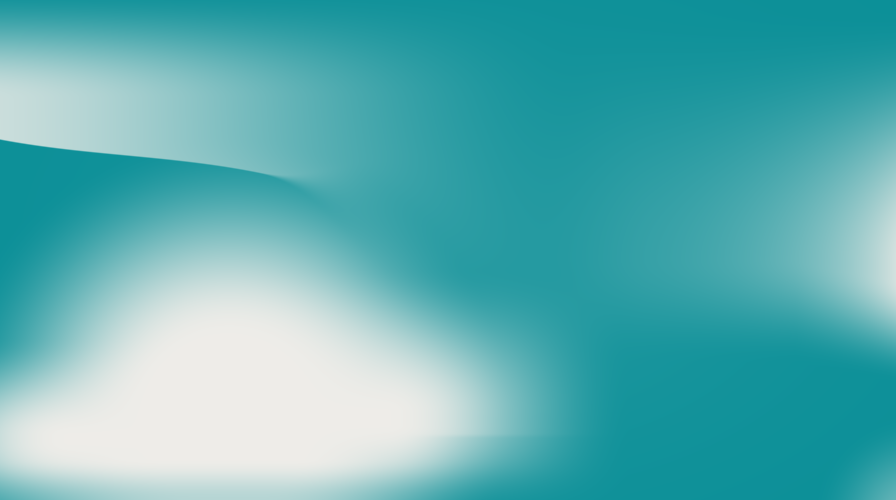
Reproduce this background procedurally as a Shadertoy shader.

```glsl
// Soft cream glows drifting over a teal field, one of them cut by a wavy edge.
// Each glow is a coverage value from smooth ramps; the coverages are joined
// by a screen blend and then drive a single teal-to-cream mix.

#define ASPECT 1.786
#define TEAL vec3(0.045, 0.562, 0.595)
#define CREAM vec3(0.932, 0.926, 0.910)
#define HAZE_STRENGTH 0.09
#define BANK_STRENGTH 0.87
#define SIDE_STRENGTH 0.88
#define SIDE_FALLOFF 3.9
#define CORNER_STRENGTH 0.5

// Rises over a..b, falls over c..d.
float plateau(float x, float a, float b, float c, float d) {
    return smoothstep(a, b, x) * (1.0 - smoothstep(c, d, x));
}

// Round glow with a solid core.
float disc(vec2 p, vec2 center, float core, float rim) {
    return 1.0 - smoothstep(core, rim, length(p - center));
}

float screenBlend(float a, float b) {
    return 1.0 - (1.0 - a) * (1.0 - b);
}

// Upper left bank, cut below by a wavy edge that softens to the right.
float bankGlow(vec2 p) {
    float edge = 0.721 + p.x * (-0.190 + p.x * (0.379 - 0.505 * p.x));
    float softness = mix(0.002, 0.2, smoothstep(0.52, 0.95, p.x));
    float mask = smoothstep(-softness, softness, p.y - edge);
    float across = 1.0 - smoothstep(-0.14, 1.163, p.x);
    float down = 1.0 - smoothstep(0.802, 1.035, p.y);
    return BANK_STRENGTH * across * down * mask;
}

// Bright dome with a low lobe on either side.
float domeGlow(vec2 p) {
    float dome = disc(p, vec2(0.453, 0.163), 0.163, 0.570);
    float leftLobe = plateau(p.x, -0.35, 0.14, 0.23, 0.58)
                   * plateau(p.y, -0.093, 0.116, 0.128, 0.326);
    float rightLobe = plateau(p.x, 0.23, 0.58, 0.767, 1.256)
                    * plateau(p.y, -0.047, 0.151, 0.174, 0.465);

    // Faint crease under the right lobe.
    float below = 1.0 - smoothstep(0.122, 0.134, p.y);
    rightLobe *= 1.0 - 0.13 * below * smoothstep(0.78, 0.95, p.x);

    float glow = screenBlend(dome, screenBlend(leftLobe, rightLobe));
    return glow * mix(0.75, 1.0, smoothstep(0.0, 0.081, p.y));
}

// Glow entering from the right, with a tilted and tighter lower edge.
float sideGlow(vec2 p) {
    float inset = max(ASPECT - p.x, 0.0);
    float tilt = 0.2 * min(inset, 0.2);
    float across = exp(-SIDE_FALLOFF * inset) * smoothstep(0.95, 1.3, p.x);
    float vertical = plateau(p.y, 0.233 + tilt, 0.442 + tilt, 0.477, 0.977);
    return SIDE_STRENGTH * across * vertical;
}

void mainImage(out vec4 fragColor, in vec2 fragCoord) {
    vec2 p = fragCoord / iResolution.xy * vec2(ASPECT, 1.0);

    // Broad haze keeps the middle slightly lighter than the far corners.
    vec2 hazeOffset = (p - vec2(0.98, 0.49)) / vec2(0.62, 0.40);
    float cover = HAZE_STRENGTH * exp(-dot(hazeOffset, hazeOffset));

    cover = screenBlend(cover, bankGlow(p));
    cover = screenBlend(cover, domeGlow(p));
    cover = screenBlend(cover, sideGlow(p));
    cover = screenBlend(cover, CORNER_STRENGTH
                        * disc(p, vec2(1.837, -0.047), 0.0, 0.22));

    fragColor = vec4(mix(TEAL, CREAM, cover), 1.0);
}
```
